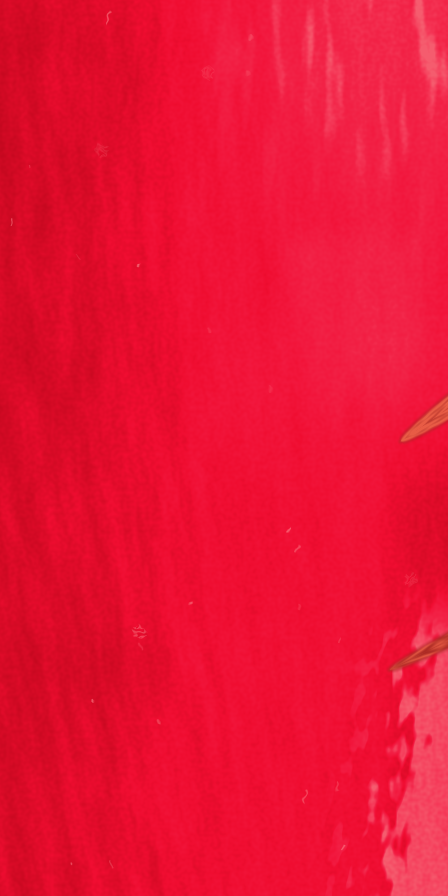
A Shadertoy shader for this texture:

```glsl
// Glossy red painted wood: a tone field built from broad light, slanted grain
// and a wet sheen is mapped through a red-to-pink ramp, then faint scratches
// and two bare wood splinters are laid on top. Canvas width is one unit.

const vec3 SHADE   = vec3(0.77, 0.03, 0.12);
const vec3 DEEP    = vec3(0.85, 0.04, 0.15);
const vec3 RED     = vec3(0.94, 0.05, 0.19);
const vec3 ROSE    = vec3(0.95, 0.09, 0.24);
const vec3 CORAL   = vec3(0.95, 0.14, 0.28);
const vec3 PINK    = vec3(0.96, 0.23, 0.35);
const vec3 GLOSS   = vec3(0.96, 0.36, 0.43);
const vec3 SCRATCH = vec3(0.98, 0.48, 0.52);
const vec3 BARE    = vec3(0.91, 0.36, 0.27);
const vec3 BARK    = vec3(0.66, 0.15, 0.13);

const float GRAIN_FREQ = 21.0;  // ridges across the width
const float GRAIN_DEPTH = 0.95; // tone change of the ridges
const float SPECKLE = 0.55;     // tone change of the finest texture
const float SLANT = 0.26;       // lean of the grain at the bottom left
const int SCRATCHES = 26;
const float SOFT = 0.004;       // edge softness

vec2 hash2(vec2 p) {
    vec3 q = fract(p.xyx * vec3(0.1031, 0.1030, 0.0973));
    q += dot(q, q.yzx + 33.33);
    return fract((q.xx + q.yz) * q.zy);
}

float corner(vec2 cell, vec2 offset) {
    float angle = 6.2832 * hash2(cell).x;
    return dot(vec2(cos(angle), sin(angle)), offset);
}

// Gradient noise, about -0.6 to 0.6
float noise(vec2 p) {
    vec2 i = floor(p), f = p - i;
    vec2 u = f * f * f * (f * (f * 6.0 - 15.0) + 10.0);
    vec2 e = vec2(1.0, 0.0);
    return mix(mix(corner(i, f), corner(i + e.xy, f - e.xy), u.x),
               mix(corner(i + e.yx, f - e.yx), corner(i + e.xx, f - e.xx), u.x), u.y);
}

vec3 ramp(float t) {
    vec3 c = mix(SHADE, DEEP, clamp(t + 1.0, 0.0, 1.0));
    c = mix(c, RED,   clamp(t, 0.0, 1.0));
    c = mix(c, ROSE,  clamp(t - 1.0, 0.0, 1.0));
    c = mix(c, CORAL, clamp(t - 2.0, 0.0, 1.0));
    c = mix(c, PINK,  clamp(t - 3.0, 0.0, 1.0));
    return mix(c, GLOSS, clamp(t - 4.0, 0.0, 1.0));
}

// Light from the left shade to the hazy upper right, with a pale wet patch
float broadLight(vec2 p) {
    float t = mix(-0.15, 1.2, smoothstep(-0.03, 0.55, p.x));
    t += 0.8 * smoothstep(0.4, 0.85, p.x) * smoothstep(0.75, 1.3, p.y);
    t += 1.2 * smoothstep(0.25, 0.85, p.x) * smoothstep(1.35, 1.95, p.y);
    t -= 0.8 * smoothstep(0.78, 0.95, p.x) * (1.0 - smoothstep(0.85, 1.1, p.y));
    vec2 q = p + 0.06 * vec2(noise(p * vec2(6.0, 3.0)), noise(p * vec2(14.0, 2.0)));
    float patchEdge = smoothstep(0.6, 0.72, q.x) * (1.0 - smoothstep(0.9, 0.95, q.x));
    t += 0.8 * patchEdge * smoothstep(1.0, 1.2, q.y) * (1.0 - smoothstep(1.42, 1.52, q.y));
    return t + 0.4 * noise(p * vec2(3.0, 1.6) + 7.0);
}

// Ridges that lean towards the lower left and fade to the right
float woodGrain(vec2 p) {
    float x = p.x + SLANT * (1.0 - 0.6 * p.x) * (p.y - 0.25 * p.y * p.y);
    x += 0.014 * noise(p * 6.0);
    float ridges = noise(vec2(x * GRAIN_FREQ, p.y * 3.0));
    ridges += 0.6 * noise(vec2(x * GRAIN_FREQ * 2.1, p.y * 7.0) + 31.0);
    ridges += 0.35 * noise(vec2(x * GRAIN_FREQ * 4.0, p.y * 14.0) + 57.0);
    return GRAIN_DEPTH * ridges * mix(1.0, 0.55, smoothstep(0.2, 0.7, p.x));
}

// Pale vertical runs at the top, broken wet sheen at the lower right
float sheen(vec2 p) {
    float x = p.x + 0.01 * noise(p * 7.0);
    float streaks = noise(vec2(x * 25.0, p.y * 4.0) + 3.0);
    streaks += 0.5 * noise(vec2(x * 48.0, p.y * 9.0) + 23.0);
    float runs = smoothstep(0.0, 0.5, streaks);
    runs *= smoothstep(1.3, 1.95, p.y) * smoothstep(0.3, 0.8, p.x);
    float lean = p.x - 0.15 * p.y;
    float drops = noise(vec2(lean * 32.0, p.y * 13.0) + 12.0);
    drops += 0.4 * noise(vec2(lean * 65.0, p.y * 30.0) + 5.0);
    float low = 1.0 - smoothstep(0.55, 0.72, p.y);
    float pool = smoothstep(-0.02, 0.035, lean - 0.84 + 0.13 * drops);
    float flecks = smoothstep(0.15, 0.35, drops) * smoothstep(0.66, 0.8, lean);
    return 2.0 * runs + low * (3.9 * pool + 2.0 * flecks * (1.0 - pool));
}

// Short bent strokes and small ragged chips
float scratches(vec2 p) {
    float mark = 0.0;
    for (int i = 0; i < SCRATCHES; i++) {
        vec2 seed = vec2(float(i) * 7.0 + 2.0, 19.0);
        vec2 d = p - hash2(seed) * vec2(1.0, 2.0);
        vec2 r = hash2(seed + 41.0);
        d += 0.008 * vec2(noise(d * 70.0 + seed), noise(d * 70.0 - seed));
        vec2 along = vec2(r.x - 0.5, 1.0) * mix(0.002, 0.014, r.y * r.y);
        float h = clamp(dot(d, along) / dot(along, along), -1.0, 1.0);
        float stroke = length(d - along * h);
        float chip = max(abs(noise(d * 95.0 + seed)) * 0.011, length(d) - 0.013);
        float dist = i % 7 == 0 ? chip : stroke;
        mark = max(mark, (1.0 - smoothstep(0.0, SOFT, dist)) * mix(0.2, 0.75, r.x * r.x));
    }
    return mark;
}

void addSplinter(inout vec3 color, vec2 p, vec2 tip, vec2 axis, float width, float bark) {
    float h = clamp(dot(p - tip, axis) / dot(axis, axis), 0.0, 1.0);
    float d = length(p - tip - axis * h) - width * sqrt(h);
    float fibre = noise(vec2(dot(p, normalize(axis)) * 25.0, d * 150.0));
    vec3 wood = mix(BARE, BARK, clamp(bark + fibre, 0.0, 1.0));
    color = mix(color, BARK, 0.5 * (1.0 - smoothstep(0.0, 0.01, d)));
    color = mix(color, wood, 1.0 - smoothstep(-SOFT, SOFT, d));
}

void mainImage(out vec4 fragColor, in vec2 fragCoord) {
    vec2 p = fragCoord / iResolution.xy * vec2(1.0, 2.0);
    float speckle = noise(p * 105.0) + 0.5 * noise(p * vec2(60.0, 40.0) + 9.0);
    float tone = broadLight(p) + woodGrain(p) + sheen(p) + SPECKLE * speckle;
    vec3 color = mix(ramp(tone), SCRATCH, scratches(p));
    addSplinter(color, p, vec2(0.895, 1.015), vec2(0.2, 0.14), 0.03, 0.15);
    addSplinter(color, p, vec2(0.87, 0.505), vec2(0.25, 0.125), 0.02, 0.6);
    fragColor = vec4(color, 1.0);
}
```
